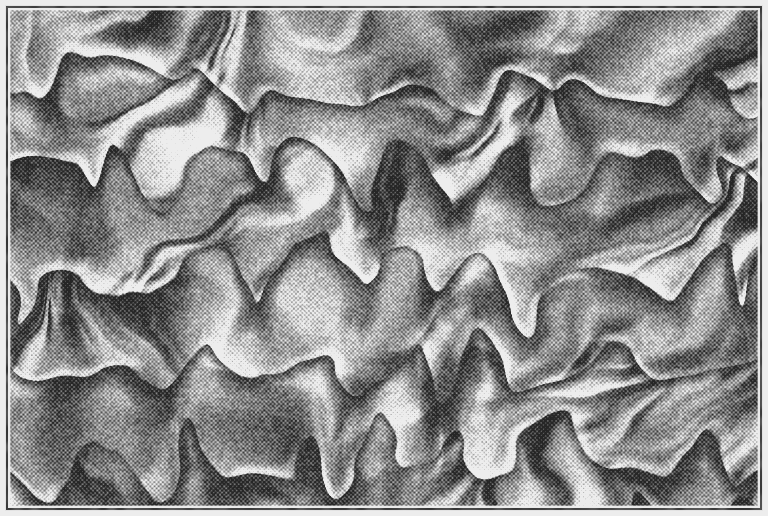
Reproduce this texture procedurally as a WebGL 2 fragment shader.

```glsl
#version 300 es
precision highp float;
uniform vec2 u_resolution;
out vec4 outColor;

#define ROWS 6
#define PITCH 0.176        // height of one gathered row
#define FIRST_SEAM 0.822   // hem level of the top row
#define FOLDS 5.2          // folds per canvas height
#define HEM_SWING 0.046
#define SCREEN_FREQ 122.0  // halftone periods per canvas height
#define SCREEN_GAIN 0.24
#define LIGHT vec2(0.024, -0.020)
#define INK vec3(0.15)
#define PAPER vec3(0.93)

const float TAU = 6.2831853;

float hash(vec2 p) {
  vec3 q = fract(p.xyx * vec3(0.1031, 0.1030, 0.0973));
  q += dot(q, q.yzx + 33.33);
  return fract((q.x + q.y) * q.z);
}

float noise(vec2 p) {
  vec2 i = floor(p), f = fract(p);
  f = f * f * f * (f * (f * 6.0 - 15.0) + 10.0);
  vec2 e = vec2(0.0, 1.0);
  return mix(mix(hash(i), hash(i + e.yx), f.x),
             mix(hash(i + e.xy), hash(i + e.yy), f.x), f.y);
}

vec2 noise2(vec2 p) {
  return vec2(noise(p), noise(p + 41.7)) - 0.5;
}

// Irregularly spaced fold phase, different in every row
float foldPhase(float x, float row) {
  float u = x * FOLDS + hash(vec2(row, 8.0)) * 5.0;
  return u + 0.9 * noise(vec2(u * 0.8, row * 9.3 + 2.0));
}

// Wavy lower edge of a row
float hemLine(float x, float row) {
  float u = foldPhase(x, row);
  float swing = 0.55 + 0.75 * noise(vec2(u * 0.7, row * 5.0 + 20.0));
  float wave = sin(TAU * u) + 0.22 * sin(2.0 * TAU * u + row);
  float drift = 1.5 * (noise(vec2(x * 4.0, row * 7.0 + 50.0)) - 0.5);
  if (row < 0.5) swing *= 0.45;
  return FIRST_SEAM - row * PITCH + HEM_SWING * (wave * swing + drift);
}

// Signed distance to the hem, positive on the cloth
float hemDistance(vec2 p, float row) {
  float y = hemLine(p.x, row);
  float slope = (hemLine(p.x + 0.003, row) - y) / 0.003;
  return (p.y - y) / sqrt(1.0 + slope * slope);
}

// Height of the cloth: leaning folds and warped creases
float relief(vec2 p, float row) {
  float rise = p.y - (FIRST_SEAM - row * PITCH);
  float lean = 2.2 * (noise(vec2(p.x * 3.5, row * 3.0 + 7.0)) - 0.35);
  vec2 f = vec2(p.x - lean * rise, p.y);
  vec2 s = f * vec2(8.0, 6.5) + row * 17.3;
  s += 1.7 * noise2(s * 0.8 + 6.0);
  float n = 2.0 * noise(s) - 1.0;
  float crease = 1.0 - sqrt(n * n + 0.008);
  float fold = -sin(TAU * foldPhase(f.x, row));
  return 0.8 * crease + 0.34 * fold + 0.32 * noise(s * 2.3);
}

float clothTone(vec2 p, float row, float d) {
  float e = 0.004;
  float h = relief(p, row);
  vec2 slope = vec2(relief(p + vec2(e, 0.0), row),
                    relief(p + vec2(0.0, e), row)) - h;
  float lit = dot(slope / e, LIGHT);
  float tone = 0.53 + 0.40 * tanh(lit * 1.7) + 0.26 * (h - 0.6);
  tone += 0.5 * (noise(p * 6.5 + row * 11.0) - 0.5);
  tone -= 0.7 * max(d - 0.10, 0.0);
  // Rolled rim, bright in places and lost in others
  float glow = smoothstep(0.25, 0.8, noise(p * 12.0 + row));
  float rim = exp(-pow((d - 0.006) / (0.007 + 0.007 * glow), 2.0));
  return tone + rim * (0.06 + 0.42 * glow);
}

void main() {
  vec2 p = gl_FragCoord.xy / u_resolution.y;
  vec2 halfSize = 0.5 * u_resolution / u_resolution.y;
  float px = 1.0 / u_resolution.y;

  // Stack the rows from the bottom up, each shading the one below
  vec2 q = p + 0.085 * noise2(p * 7.0) + 0.022 * noise2(p * 19.0);
  float tone = 0.3;
  for (int i = ROWS - 1; i >= 0; i--) {
    float row = float(i);
    float d = hemDistance(q, row);
    float reach = 0.012 + 0.085 * noise(q * 8.0 + row * 5.0);
    tone *= mix(0.08, 1.0, smoothstep(-0.014, reach, -d));
    tone = mix(tone, clothTone(q, row, d), smoothstep(-px, px, d));
  }

  // Halftone screen and printing grain
  vec2 grid = cos(TAU * SCREEN_FREQ * p);
  float visible = smoothstep(1.5, 2.7, u_resolution.y / SCREEN_FREQ);
  tone += SCREEN_GAIN * visible * grid.x * grid.y;
  tone += 0.30 * (noise(p * 260.0) - 0.5);
  tone = clamp(tone * 1.06, 0.0, 1.0);

  // Paper margin and thin ruled frame
  vec2 inset = halfSize - abs(p - halfSize);
  float edge = min(inset.x, inset.y);
  tone = mix(1.0, tone, smoothstep(-px, px, edge - 0.020));
  float rule = 1.0 - smoothstep(0.0, px, abs(edge - 0.0135) - 0.0012);
  tone = mix(tone, 0.06, rule * (0.75 + 0.25 * noise(p * 60.0)));
  outColor = vec4(mix(INK, PAPER, tone), 1.0);
}
```
